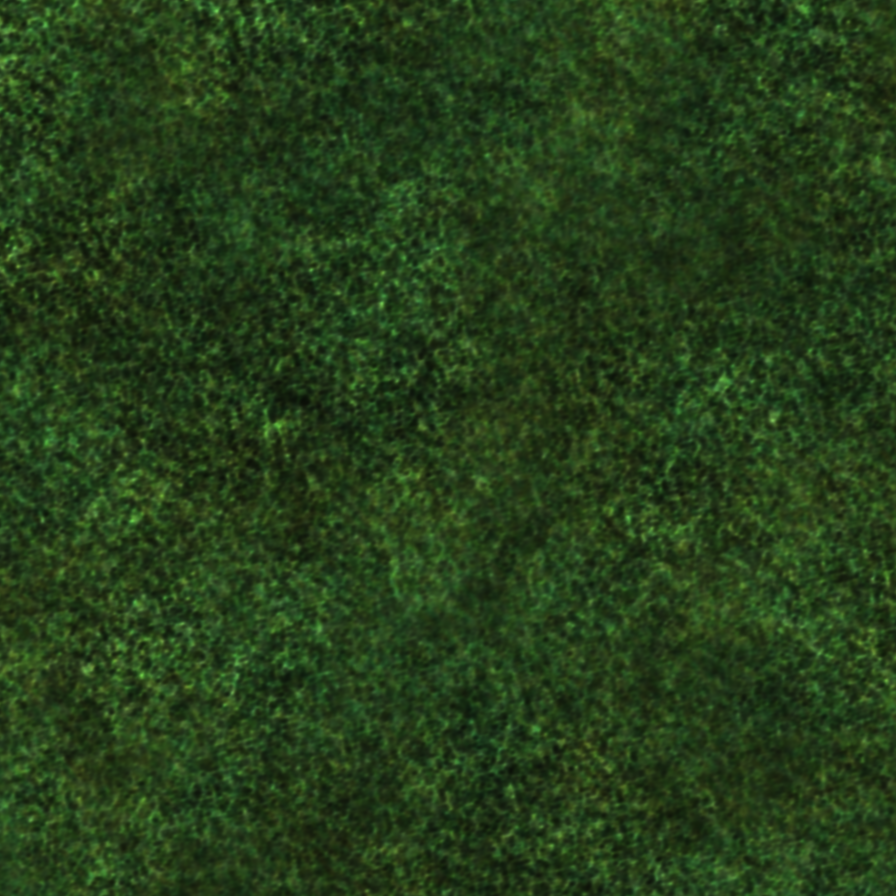
A WebGL 2 fragment shader for this texture:

```glsl
#version 300 es
precision highp float;
// Dense dark turf seen from above: soft mottled clouds of green under a fine,
// short-bladed grain. Layered value noise sets the tone on an exponential ramp,
// while slower noise varies grain contrast and drifts the hue to olive or brown.
uniform vec2 u_resolution;
out vec4 fragColor;

float hash(vec2 cell) {
  vec3 p = fract(cell.xyx * vec3(0.1031, 0.1030, 0.0973));
  p += dot(p, p.yzx + 33.33);
  return fract((p.x + p.y) * p.z);
}

// Smooth value noise in -1..1
float noise(vec2 p) {
  vec2 cell = floor(p), f = fract(p);
  f = f * f * (3.0 - 2.0 * f);
  float low = mix(hash(cell), hash(cell + vec2(1, 0)), f.x);
  float high = mix(hash(cell + vec2(0, 1)), hash(cell + vec2(1, 1)), f.x);
  return 2.0 * mix(low, high, f.y) - 1.0;
}

vec2 rotate(vec2 p, float angle) {
  float c = cos(angle), s = sin(angle);
  return vec2(c * p.x - s * p.y, s * p.x + c * p.y);
}

// Broad patches, from about a fifth of the canvas down to small tufts
float clouds(vec2 uv) {
  float sum = 0.0, frequency = 5.0;
  for (int i = 0; i < 4; i++) {
    sum += 0.34 * noise(rotate(uv, 0.6 + float(i)) * frequency + 17.0 * float(i + 1));
    frequency *= 2.15;
  }
  return sum;
}

// Short blades: slightly stretched noise laid in several directions
float blades(vec2 uv) {
  float sum = 0.0;
  for (int i = 0; i < 4; i++) {
    float k = float(i);
    vec2 p = rotate(uv, 0.5 + 0.8 * k) * vec2(125.0, 200.0) * (0.7 + 0.22 * k);
    sum += 0.72 * noise(p + 41.0 * (k + 1.0));
  }
  return sum;
}

vec3 turf(vec2 uv) {
  // Grain is crisp in some patches and flattened in others
  float crispness = 0.95 + 0.3 * noise(uv * 7.0 + 3.0) + 0.2 * noise(uv * 19.0 + 8.0);
  float tone = clouds(uv) + crispness * blades(uv);
  vec3 color = vec3(0.138, 0.238, 0.092) * exp(0.44 * tone);

  // Hue drift: olive patches, and fine brown or bluish blades
  float olive = noise(uv * 9.0 + 60.0) + 0.6 * noise(uv * 34.0 + 75.0);
  float dry = noise(rotate(uv, 0.9) * vec2(110.0, 150.0) + 90.0);
  float cool = noise(rotate(uv, 2.1) * 130.0 + 120.0);
  color *= 1.0 + olive * vec3(0.09, 0.0, -0.06);
  color *= 1.0 + dry * vec3(0.17, -0.03, 0.05);
  color *= 1.0 + cool * vec3(-0.04, 0.0, 0.2);
  return color + vec3(0.004, 0.0, 0.006);
}

void main() {
  // Average four samples per pixel to keep the grain smooth
  vec3 color = vec3(0.0);
  for (int i = 0; i < 4; i++) {
    vec2 offset = vec2(i % 2, i / 2) * 0.5 - 0.25;
    color += 0.25 * turf((gl_FragCoord.xy + offset) / u_resolution.y);
  }
  fragColor = vec4(color, 1.0);
}
```
